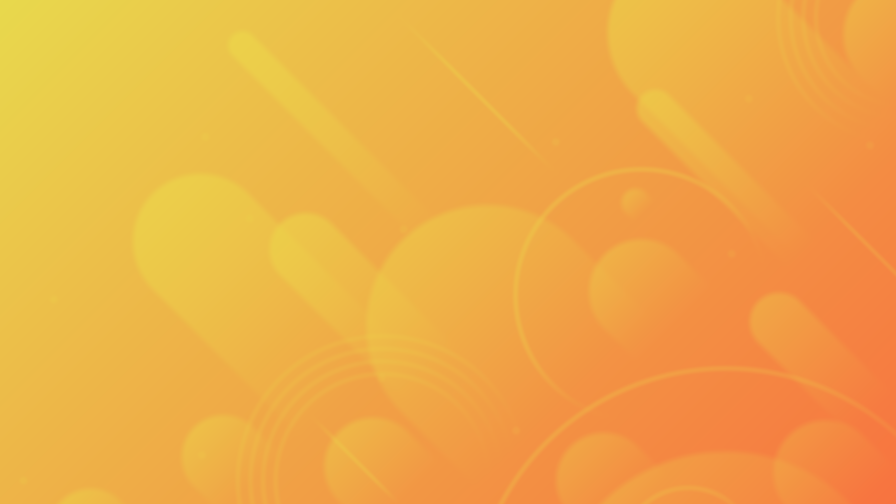
This background is drawn by a Shadertoy shader. Its source:

```glsl
// Warm diagonal gradient with soft yellow comets, domes, arcs and streaks.
// Every shape is a distance function that fades along the same diagonal,
// measured in units of the canvas height.

const vec3 YELLOW = vec3(0.91, 0.85, 0.30);   // upper left corner
const vec3 CORAL  = vec3(0.97, 0.45, 0.25);   // lower right corner
const vec3 GLOW   = vec3(0.925, 0.84, 0.29);  // tint of all shapes
const vec2 TRAIL  = vec2(0.70711, -0.70711);  // direction of the fades
const float BLUR  = 0.009;                    // edge softness
const float RING_GAP = 0.025;
const float RING_WIDTH = 0.006;
const float LINE_WIDTH = 0.005;
const float DOT_CELL = 0.31;
const float DOT_RADIUS = 0.008;

// Long comets: head x, head y, radius, trail length
const vec4 COMETS[6] = vec4[6](
    vec4(0.398, 0.521, 0.134, 0.42), vec4(0.607, 0.505, 0.072, 0.36),
    vec4(0.481, 0.910, 0.028, 0.54), vec4(1.377, 0.935, 0.171, 0.46),
    vec4(1.301, 0.785, 0.037, 0.42), vec4(1.546, 0.361, 0.058, 0.26));

// Domes: centre x, centre y, radius
const vec3 DOMES[10] = vec3[10](
    vec3(0.968, 0.352, 0.241), vec3(1.273, 0.421, 0.104),
    vec3(0.444, 0.093, 0.083), vec3(0.741, 0.074, 0.097),
    vec3(1.199, 0.046, 0.095), vec3(1.639, 0.062, 0.104),
    vec3(1.262, 0.597, 0.028), vec3(0.181, -0.053, 0.083),
    vec3(1.794, 0.930, 0.120), vec3(1.440, -0.243, 0.347));

// Ring groups: centre x, centre y, outer radius, ring count
const vec4 RINGS[5] = vec4[5](
    vec4(1.273, 0.414, 0.250, 1.0), vec4(1.440, -0.235, 0.504, 1.0),
    vec4(0.759, 0.046, 0.287, 4.0), vec4(1.794, 0.965, 0.250, 4.0),
    vec4(1.366, -0.100, 0.132, 1.0));

// Streaks: start x, start y, length
const vec3 STREAKS[3] = vec3[3](
    vec3(0.780, 0.980, 0.47), vec3(1.590, 0.645, 0.40), vec3(0.610, 0.182, 0.27));

float cover(float d) {
    return 1.0 - smoothstep(-BLUR, BLUR, d);
}

// Capsule that is brightest at its head and vanishes at the tail
float comet(vec2 p, vec2 head, float radius, float len) {
    vec2 q = p - head;
    float along = dot(q, TRAIL);
    float d = length(q - TRAIL * max(along, 0.0)) - radius;
    return cover(d) * clamp((len - along) / (len + radius), 0.0, 1.0);
}

// Concentric arcs, open towards the trail direction
float rings(vec2 p, vec4 group) {
    vec2 q = p - group.xy;
    float index = clamp(round((group.z - length(q)) / RING_GAP), 0.0, group.w - 1.0);
    float d = abs(length(q) - group.z + index * RING_GAP);
    float fade = 1.0 - smoothstep(-0.5, 0.6, dot(q, TRAIL) / group.z);
    return (1.0 - smoothstep(0.0, RING_WIDTH * 1.6, d)) * fade / sqrt(group.w);
}

float streak(vec2 p, vec3 s) {
    vec2 q = p - s.xy;
    float along = dot(q, TRAIL) / s.z;
    float across = abs(q.x * TRAIL.y - q.y * TRAIL.x);
    float ends = smoothstep(0.0, 0.4, along) * (1.0 - smoothstep(0.65, 1.0, along));
    return (1.0 - smoothstep(0.0, LINE_WIDTH * 1.6, across)) * ends;
}

vec2 hash22(vec2 c) {
    return fract(sin(vec2(dot(c, vec2(127.1, 311.7)), dot(c, vec2(269.5, 183.3)))) * 43758.5);
}

// One faint dot in some of the grid cells
float dots(vec2 p) {
    vec2 cell = floor(p / DOT_CELL);
    vec2 centre = (cell + 0.15 + 0.7 * hash22(cell)) * DOT_CELL;
    float present = step(0.45, hash22(cell + 17.0).x);
    return (1.0 - smoothstep(0.3, 1.5, length(p - centre) / DOT_RADIUS)) * present;
}

void mainImage(out vec4 fragColor, in vec2 fragCoord) {
    vec2 p = fragCoord / iResolution.y;
    float aspect = iResolution.x / iResolution.y;
    float t = (p.x + 1.0 - p.y) / (aspect + 1.0);
    vec3 color = mix(YELLOW, CORAL, t);
    float strength = mix(0.82, 0.22, t);

    // Filled shapes
    for (int i = 0; i < DOMES.length(); i++) {
        vec3 s = DOMES[i];
        color = mix(color, GLOW, 0.85 * strength * comet(p, s.xy, s.z, s.z * 0.9));
    }
    for (int i = 0; i < COMETS.length(); i++) {
        vec4 s = COMETS[i];
        color = mix(color, GLOW, strength * comet(p, s.xy, s.z, s.w));
    }

    // Thin lines and dots
    for (int i = 0; i < RINGS.length(); i++)
        color = mix(color, GLOW, 0.65 * strength * rings(p, RINGS[i]));
    for (int i = 0; i < STREAKS.length(); i++)
        color = mix(color, GLOW, 0.6 * strength * streak(p, STREAKS[i]));
    color = mix(color, GLOW, 0.3 * strength * dots(p));

    fragColor = vec4(color, 1.0);
}
```
